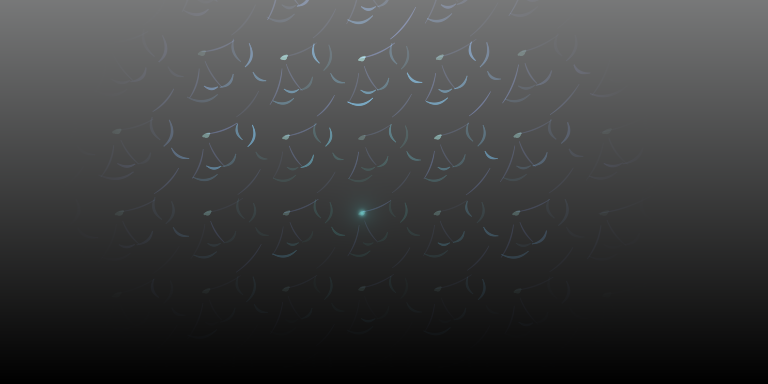
Write a Shadertoy shader that draws this background.

```glsl
const vec2 CENTER = vec2(0.943, 0.445);
const float CELL = 0.195;
const vec3 TEAL = vec3(0.12, 0.55, 0.53);
const vec3 BLUE = vec3(0.20, 0.46, 0.62);
const vec3 VIOLET = vec3(0.23, 0.27, 0.52);
const int STROKES = 10;

// Midpoint (xy) and half-extent (zw) of each stroke, in cell units
const vec4 MOTIF[STROKES] = vec4[STROKES](
    vec4(-0.02, 0.45, 0.14, 0.02),
    vec4(0.39, 0.05, 0.03, -0.11),
    vec4(0.08, -0.41, 0.08, 0.00),
    vec4(0.29, -0.33, 0.07, 0.07),
    vec4(-0.33, -0.26, 0.08, -0.05),
    vec4(-0.43, 0.00, 0.03, 0.13),
    vec4(0.20, 0.08, 0.20, 0.08),
    vec4(-0.10, -0.37, 0.07, 0.19),
    vec4(-0.47, 0.40, 0.13, 0.15),
    vec4(0.11, -0.25, 0.08, -0.13));

float hash(vec2 p, float seed) {
    vec3 q = fract(vec3(p.xyx + seed * 7.31) * vec3(0.1031, 0.1030, 0.0973));
    q += dot(q, q.yzx + 33.33);
    return fract((q.x + q.y) * q.z);
}

// Coverage of a tapered, bowed stroke centred on the origin
float arcStroke(vec2 p, vec2 halfExtent, float bend, float width, float pixel) {
    float len = length(halfExtent);
    vec2 axis = halfExtent / len;
    vec2 local = vec2(dot(p, axis), dot(p, vec2(-axis.y, axis.x)));
    float t = clamp(local.x / len, -1.0, 1.0);
    local.y -= bend * len * (t * t - 0.4);
    float d = length(vec2(local.x - t * len, local.y));
    float w = width * (1.0 - 0.55 * t * t);
    return 1.0 - smoothstep(w - 0.5 * pixel, w + 0.6 * pixel, d);
}

// Light from one stroke repeated over the lattice with varied brightness
vec3 strokeLayer(vec2 q, vec4 shape, float index, float radius, float pixel) {
    vec2 id = round(q - shape.xy);
    float rnd = hash(id, index);
    vec2 local = q - shape.xy - id;
    float size = mix(0.75, 1.1, hash(id, index + 20.0)) + 0.06 * radius;
    bool isThin = index > 5.5;
    float width = isThin ? 0.008 : 0.015;
    float gain = isThin ? 0.15 + 0.55 * rnd : 0.2 + 0.8 * rnd * rnd;
    vec3 tint = mix(TEAL, BLUE, smoothstep(0.2, 2.2, radius + rnd - 0.5));
    tint = mix(tint, VIOLET, isThin ? 0.85 : smoothstep(1.8, 3.6, radius));
    float bend = isThin ? 0.12 : 0.35;
    return tint * gain * arcStroke(local, shape.zw * size, bend, width, pixel);
}

// Small slanted sparks on the lattice points
float sparkLayer(vec2 q, float pixel) {
    vec2 id = round(q);
    float gain = 0.35 + 0.65 * hash(id, 40.0);
    return gain * arcStroke(q - id, vec2(0.035, 0.018), 0.2, 0.028, pixel);
}

void mainImage(out vec4 fragColor, in vec2 fragCoord) {
    vec2 uv = fragCoord / iResolution.y;
    float pixel = 1.0 / (CELL * iResolution.y);

    // Vertical grey gradient
    vec3 color = vec3(0.468, 0.471, 0.473) * uv.y;

    // Lattice that widens gently away from its centre
    vec2 p = (uv - CENTER) / CELL;
    float radius = length(p);
    vec2 q = p * (1.0 - 0.007 * min(radius * radius, 20.0));

    vec3 light = vec3(0.0);
    for (int i = 0; i < STROKES; i++) {
        light += strokeLayer(q, MOTIF[i], float(i), radius, pixel);
    }
    light += vec3(0.32, 0.52, 0.50) * sparkLayer(q, pixel);

    // Dim toward the floor and the outer rim
    float fade = 1.0 - smoothstep(1.8, 4.1, radius);
    float rise = smoothstep(0.02, 0.95, uv.y);
    color += light * fade * (0.03 * smoothstep(0.0, 0.2, uv.y) + 0.85 * rise);

    // Central glow
    color += vec3(0.12, 0.30, 0.30) * exp(-radius * radius * 500.0);
    color += vec3(0.03, 0.15, 0.15) * exp(-radius * 9.0);

    fragColor = vec4(clamp(color, 0.0, 1.0), 1.0);
}
```
